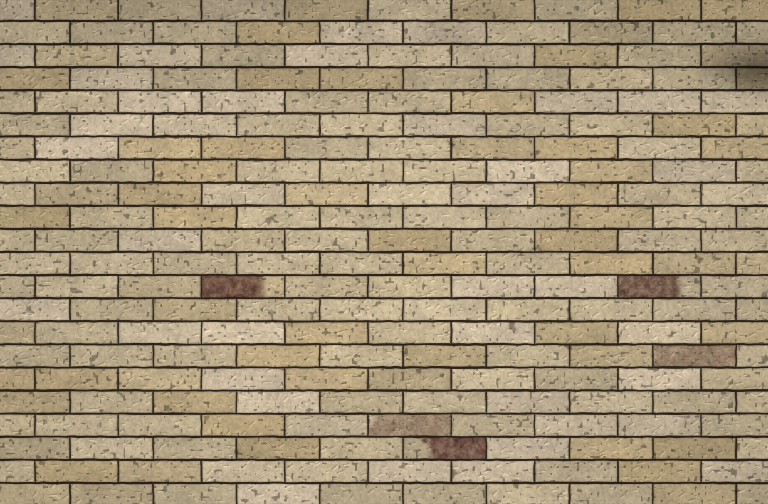
Reproduce this texture procedurally as a WebGL 2 fragment shader.

```glsl
#version 300 es
precision highp float;
// Weathered wall of long sandy bricks in running bond with thin dark joints.
// Each brick gets a hashed tint; noise adds grain, embossed strokes and pits,
// while a few bricks are scorched purple and the wall darkens at its borders.

uniform vec2 u_resolution;
out vec4 outColor;

const vec2 BRICK = vec2(0.1652, 0.04583);   // in canvas heights
const vec2 JOINT = vec2(0.0016, 0.0020);    // half widths
const vec3 SAND = vec3(0.735, 0.673, 0.552);
const vec3 OCHRE = vec3(0.690, 0.605, 0.455);
const vec3 PALE = vec3(0.765, 0.700, 0.600);
const vec3 GAP = vec3(0.150, 0.115, 0.080);
const vec3 SCORCH = vec3(0.350, 0.225, 0.195);

// Scorched bricks: column, row, start of the burn along the brick, strength
const vec4 BURNS[5] = vec4[5](
  vec4(2, 12, -0.25, 0.95), vec4(7, 12, -0.25, 0.85), vec4(7, 15, 0.0, 0.50),
  vec4(4, 18, 0.05, 0.50), vec4(4, 19, 0.27, 0.95));

float hash(vec2 cell, float seed) {
  uvec2 k = uvec2(ivec2(floor(cell)));
  uint n = k.x * 1597334677u ^ k.y * 3812015801u ^ uint(seed) * 2798796415u;
  n = (n ^ (n >> 16)) * 2146121005u;
  n = (n ^ (n >> 15)) * 2221713035u;
  return float((n ^ (n >> 16)) >> 8) / 16777216.0;
}

float noise(vec2 p, float seed) {
  vec2 i = floor(p), f = fract(p);
  f = f * f * (3.0 - 2.0 * f);
  float low = mix(hash(i, seed), hash(i + vec2(1, 0), seed), f.x);
  float high = mix(hash(i + vec2(0, 1), seed), hash(i + vec2(1, 1), seed), f.x);
  return mix(low, high, f.y);
}

float segment(vec2 p, vec2 halfAxis) {
  float t = clamp(dot(p, halfAxis) / dot(halfAxis, halfAxis), -1.0, 1.0);
  return length(p - halfAxis * t);
}

// Coverage of short slanted strokes scattered one per cell
float strokes(vec2 p, float soft, float density, float seed) {
  vec2 home = floor(p);
  float cover = 0.0;
  for (int y = -1; y <= 1; y++) {
    for (int x = -1; x <= 1; x++) {
      vec2 cell = home + vec2(x, y);
      vec2 center = cell + vec2(hash(cell, seed), hash(cell, seed + 1.0));
      float angle = mix(-1.0, 0.8, hash(cell, seed + 2.0));
      float reach = mix(0.08, 0.32, hash(cell, seed + 3.0));
      float d = segment(p - center, reach * vec2(cos(angle), sin(angle)));
      float shown = step(hash(cell, seed + 4.0), density);
      cover = max(cover, shown * (1.0 - smoothstep(0.08 - soft, 0.08 + soft, d)));
    }
  }
  return cover;
}

vec3 brickTint(vec2 id) {
  float kind = hash(id, 11.0);
  vec3 tint = mix(SAND, OCHRE, 0.75 * smoothstep(0.62, 0.95, kind));
  tint = mix(tint, PALE, 1.0 - smoothstep(0.08, 0.35, kind));
  return tint * mix(0.95, 1.05, hash(id, 12.0));
}

float burnAmount(vec2 id, float along, float grain) {
  float amount = 0.0;
  for (int i = 0; i < 5; i++) {
    vec4 b = BURNS[i];
    float here = float(all(equal(id, b.xy)));
    float start = smoothstep(b.z - 0.06, b.z + 0.06, along + 0.12 * (grain - 0.5));
    float stop = b.z < 0.0 ? 1.0 - smoothstep(0.68, 0.80, along) : 1.0;
    amount += here * b.w * start * stop;
  }
  return amount * mix(0.55, 1.0, grain);
}

void main() {
  float pixel = 1.0 / u_resolution.y;
  vec2 screen = gl_FragCoord.xy / u_resolution;
  vec2 p = vec2(gl_FragCoord.x, u_resolution.y - gl_FragCoord.y) * pixel;

  // Running bond with slightly uneven edges
  vec2 wobble = vec2(noise(p * 70.0, 1.0), noise(p * 70.0, 2.0)) - 0.5;
  vec2 q = p + wobble * 0.0014 + vec2(0.0, 0.0042);
  float row = floor(q.y / BRICK.y);
  q.x -= mix(0.0694, 0.1389, mod(row, 2.0));
  vec2 id = floor(q / BRICK), local = fract(q / BRICK);
  vec2 edge = min(local, 1.0 - local) * BRICK;

  // Brick face: tint, cloudy patches and fine grain
  float cloud = noise(p * vec2(22.0, 38.0), 3.0);
  float grain = noise(p * 260.0, 4.0);
  float speck = noise(p * 120.0, 5.0);
  vec3 color = brickTint(id);
  color *= 1.0 + 0.09 * (cloud - 0.5) + 0.13 * (grain - 0.5) + 0.07 * (speck - 0.5);

  // Embossed strokes lit from above, and small dark pits
  vec2 m = p * vec2(48.0, 62.0) + id * 3.0;
  float soft = 0.04 + 24.0 * pixel;
  float relief = strokes(m, soft, 0.55, 20.0);
  float shade = strokes(m + vec2(0.10, 0.13), soft, 0.55, 20.0);
  color *= 1.0 + 0.13 * relief - 0.17 * shade * (1.0 - relief);
  color *= 1.0 - 0.32 * smoothstep(0.77, 0.92, noise(p * 150.0, 6.0));

  // Scorched bricks
  float burn = burnAmount(id, local.x, noise(p * 95.0, 7.0));
  color = mix(color, SCORCH * (0.75 + 0.5 * grain), burn);

  // Shadowed rims and dark joints of varying width
  float rim = min(edge.x, edge.y);
  color *= 1.0 - 0.16 * (1.0 - smoothstep(0.001, 0.006, rim));
  vec2 width = JOINT * mix(0.75, 1.25, noise(p * 18.0, 8.0));
  vec2 line = 1.0 - smoothstep(width - 0.6 * pixel, width + 0.6 * pixel, edge);
  color = mix(color, GAP, max(line.x * 0.88, line.y * 0.96));

  // Broad light falloff, grimy top and a sooty patch near the right border
  vec2 c = screen - 0.5;
  float light = 1.04 - 0.24 * dot(c, c) - 0.07 * smoothstep(0.70, 1.0, screen.y);
  vec2 soot = (p - vec2(1.51, 0.135)) / vec2(0.09, 0.042);
  light *= 1.0 - 0.55 * exp(-dot(soot, soot)) * mix(0.6, 1.0, cloud);
  outColor = vec4(clamp(color * light, 0.0, 1.0), 1.0);
}
```
